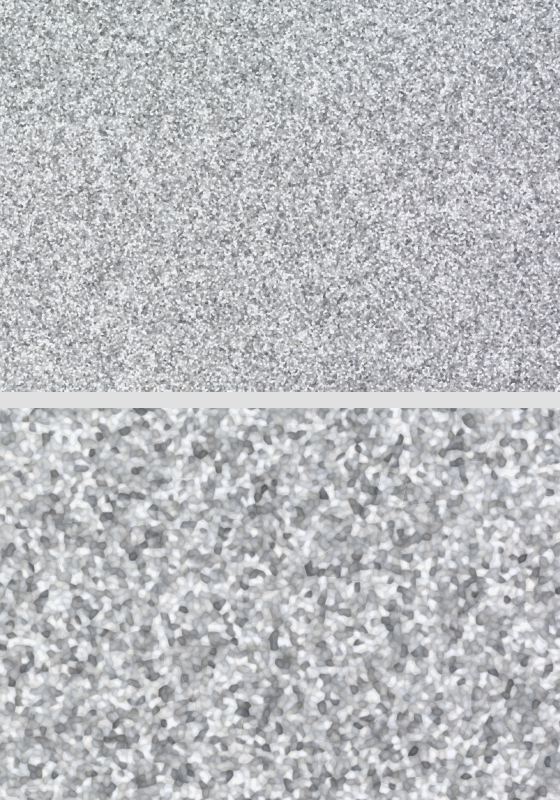
Top: the whole. Bottom: its middle third, enlarged.
This texture is drawn by a WebGL 2 fragment shader. Its source:

```glsl
#version 300 es
precision highp float;
// Fine silver glitter: a dense bed of tiny flakes, each with its own grey.
// Flakes are stretched cellular kernels blended softly, with shaded gaps;
// coarser cells clump the tones, layered sines give the broad lighting.

uniform vec2 u_resolution;
out vec4 outColor;

const float FLAKES = 170.0;       // flakes per canvas height
const float CLUMPS = 44.0;        // tone clumps per canvas height
const float PATCHES = 15.0;       // cells that may hold one large flat flake
const float PATCH_CHANCE = 0.035;
const float MEAN_TONE = 0.775;
const float TONE_SPREAD = 0.33;
const float CLUMP_SPREAD = 0.105;
const float EDGE_SHARPNESS = 10.0; // higher gives crisper flake edges
const float STRETCH = 0.42;       // elongation of single flakes
const float BRIGHT_GROWTH = 0.4;  // how much pale flakes outgrow dark ones
const float GAP_DEPTH = 0.075;
const float DARKEST = 0.40;
const float BRIGHTEST = 0.96;
const vec3 SILVER_TINT = vec3(-0.006, 0.0, 0.008);
const vec3 VIOLET_TINT = vec3(0.001, -0.006, 0.010);
const vec3 GREEN_TINT = vec3(-0.006, 0.004, 0.001);
const int SAMPLES = 2;            // supersampling grid per axis

vec3 hash3(vec2 cell) {
  vec3 q = fract(vec3(cell.xyx) * vec3(0.1031, 0.1030, 0.0973));
  q += dot(q, q.yxz + 33.33);
  return fract((q.xxy + q.yzz) * q.zyx);
}

// Random value of the coarse cell nearest to p.
float clumpTone(vec2 p) {
  vec2 base = floor(p);
  float nearest = 9.0, tone = 0.0;
  for (int j = -1; j <= 1; j++) {
    for (int i = -1; i <= 1; i++) {
      vec2 cell = base + vec2(i, j);
      vec3 h = hash3(cell);
      float dist = length(cell + h.xy - p);
      if (dist < nearest) {
        nearest = dist;
        tone = h.z;
      }
    }
  }
  return tone;
}

// Colour of the glitter bed at one point.
vec3 flakeColor(vec2 p, float light) {
  vec2 q = p * FLAKES;
  vec2 base = floor(q);
  vec3 sum = vec3(0.0);
  float total = 0.0;
  for (int j = -1; j <= 1; j++) {
    for (int i = -1; i <= 1; i++) {
      vec2 cell = base + vec2(i, j);
      vec3 h = hash3(cell);
      vec3 k = hash3(cell + 317.0);
      vec2 d = cell + 0.04 + 0.92 * h.xy - q;

      // Stretched distance; pale flakes reach further
      float shade = 0.5 * (k.x + k.y);
      float angle = 6.2832 * h.z;
      float across = dot(d, vec2(cos(angle), sin(angle)));
      float dist2 = dot(d, d) + STRETCH * (2.0 * across * across - dot(d, d));
      dist2 *= 1.0 + BRIGHT_GROWTH * (0.5 - shade);
      float weight = exp(-EDGE_SHARPNESS * dist2);

      // Own grey with a slight warm or cool cast
      float tone = MEAN_TONE + light + TONE_SPREAD * (2.0 * shade - 1.0);
      vec3 color = vec3(clamp(tone, DARKEST, BRIGHTEST));
      color += (k.z - 0.5) * vec3(0.022, 0.002, -0.022);
      sum += weight * color;
      total += weight;
    }
  }
  float gap = 1.0 - smoothstep(0.06, 0.5, total);
  return sum / max(total, 1e-5) - GAP_DEPTH * gap;
}

// Broad, soft light: brighter to the left, dimmer at lower right and top.
float broadLight(vec2 uv) {
  float slope = 0.024 * (0.5 - uv.x) - 0.012 * smoothstep(0.7, 1.0, uv.y);
  float corner = -0.018 * smoothstep(0.6, 1.0, uv.x) * (1.0 - uv.y);
  float waves = sin(7.0 * uv.x + 4.0 * uv.y) + 0.6 * sin(11.0 * uv.y - 6.0 * uv.x + 1.7)
              + 0.4 * sin(19.0 * uv.x + 13.0 * uv.y + 0.8);
  return slope + corner + 0.006 * waves;
}

// Coverage of rare flat flakes, larger than the rest.
float patchMask(vec2 p, float pixel) {
  vec2 q = p * PATCHES;
  vec2 cell = floor(q);
  vec3 h = hash3(cell + 53.0);
  vec2 d = q - cell - 0.3 - 0.4 * h.xy;
  float radius = 0.11 + 0.05 * sin(3.0 * atan(d.y, d.x) + 6.2832 * h.x);
  float edge = max(pixel * PATCHES, 0.03);
  float inside = 1.0 - smoothstep(radius - edge, radius + edge, length(d));
  return inside * step(h.z, PATCH_CHANCE);
}

void main() {
  vec2 uv = gl_FragCoord.xy / u_resolution;
  vec2 p = gl_FragCoord.xy / u_resolution.y;
  float pixel = 1.0 / u_resolution.y;
  float light = broadLight(uv) + CLUMP_SPREAD * (clumpTone(p * CLUMPS + 19.0) - 0.5);

  // Average the flakes over the pixel
  vec3 color = vec3(0.0);
  for (int j = 0; j < SAMPLES; j++) {
    for (int i = 0; i < SAMPLES; i++) {
      vec2 shift = (vec2(i, j) + 0.5) / float(SAMPLES) - 0.5;
      color += flakeColor(p + shift * pixel, light);
    }
  }
  color /= float(SAMPLES * SAMPLES);

  // Large flakes and overall cast
  color = mix(color, vec3(0.75 + light), 0.7 * patchMask(p, pixel));
  color += SILVER_TINT + VIOLET_TINT * smoothstep(0.3, 1.0, uv.x)
         + GREEN_TINT * smoothstep(0.5, 1.0, uv.y);
  outColor = vec4(clamp(color, 0.0, 1.0), 1.0);
}
```
